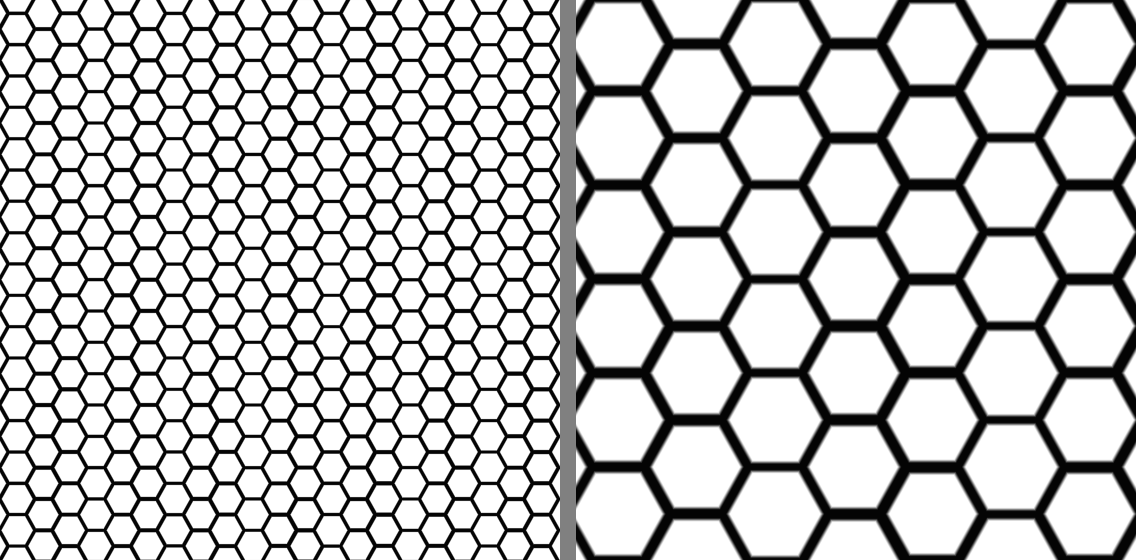
Left, the full canvas; right, a detail of the centre.
Write a three.js fragment shader that draws this pattern.

```glsl
// Black honeycomb mesh of flat-topped hexagons on white, with slightly uneven line weight.
varying vec2 vUv;

const vec2 PITCH = vec2(0.0468, 0.05595);   // column spacing, cell height
const vec2 FIRST_CENTER = vec2(0.0307, 0.0530);
const vec3 PAPER = vec3(1.0);
const vec3 INK = vec3(0.015);

// Sine-free hash of a cell index, 0 to 1
float hash(vec2 cell) {
  vec3 p = fract(cell.xyx * vec3(0.1031, 0.1030, 0.0973));
  p += dot(p, p.yzx + 33.33);
  return fract((p.x + p.y) * p.z);
}

// Distance from a point inside a flat-topped hexagon to its nearest side
float hexInside(vec2 p, vec2 pitch) {
  p = abs(p);
  vec2 slantNormal = normalize(vec2(pitch.y / 2.0, pitch.x / 3.0));
  float slant = pitch.x * slantNormal.x * 2.0 / 3.0 - dot(p, slantNormal);
  return min(pitch.y * 0.5 - p.y, slant);
}

// Distance to the side (x) and cell index (yz) within one column
vec3 columnCell(vec2 p, float column, vec2 pitch) {
  float shift = mod(column, 2.0) * 0.5;
  float row = floor(p.y / pitch.y - shift + 0.5);
  vec2 center = vec2(column, row + shift) * pitch;
  return vec3(hexInside(p - center, pitch), column, row);
}

// Half the line width: every third column is lighter, each cell varies a little
float halfLine(vec2 cell) {
  float heavy = step(0.5, mod(cell.x, 3.0));
  return mix(0.0029, 0.0036, heavy) + (hash(cell) - 0.5) * 0.0005;
}

void main() {
  vec2 p = vUv - FIRST_CENTER;

  // Keep whichever of the two nearest columns contains the point
  float column = floor(p.x / PITCH.x);
  vec3 left = columnCell(p, column, PITCH);
  vec3 right = columnCell(p, column + 1.0, PITCH);
  vec3 cell = left.x > right.x ? left : right;

  // Soft-edged white cell inside the dark mesh
  float soft = max(0.0014, 0.7 * fwidth(vUv.y));
  float border = halfLine(cell.yz);
  float fill = smoothstep(border - soft, border + soft, cell.x);

  gl_FragColor = vec4(mix(INK, PAPER, fill), 1.0);
}
```
